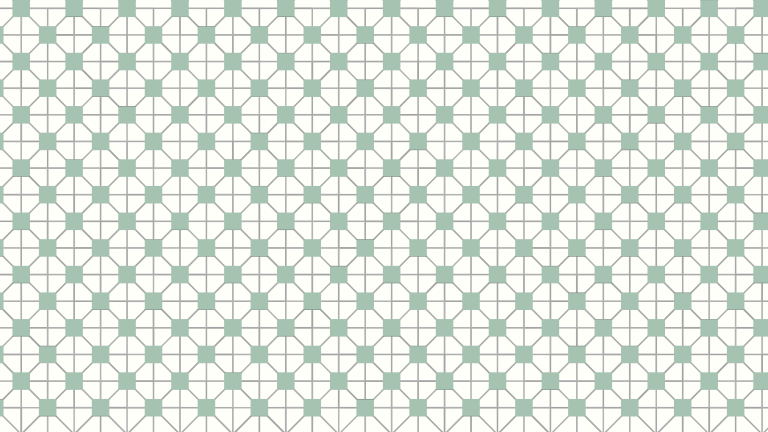
This pattern is drawn by a Shadertoy shader. Its source:

```glsl
// Green square tiles joined by diagonal and straight grey grout on off-white octagons.

// Lengths are fractions of the canvas height.
const vec2  ORIGIN      = vec2(0.0491, 0.9808);  // centre of the top left square
const vec2  PITCH       = vec2(0.06125, 0.06164); // half repeat across and down
const float HALF_SQUARE = 0.0203;
const float GROUT_WIDTH = 0.0038;
const float WIDTH_WEAR  = 0.25;   // relative change of width between joints
const float SHADE_WEAR  = 0.07;   // change of grey between joints
const float RIM_WIDTH   = 0.0016;
const float RIM_CHANCE  = 0.4;
const float LAST_ROW    = -15.0;  // lowest row that holds squares

const vec3 WHITE = vec3(1.00, 1.00, 0.98);
const vec3 GREEN = vec3(0.65, 0.76, 0.69);
const vec3 GROUT = vec3(0.67, 0.67, 0.675);
const vec3 RIM   = vec3(0.50, 0.57, 0.53);

float hash(vec2 p) {
    vec3 q = fract(vec3(p.xyx) * 0.1031);
    q += dot(q, q.yzx + 33.33);
    return fract((q.x + q.y) * q.z);
}

// Coverage of a shape from its signed distance, over one pixel.
float fill(float dist) {
    return clamp(0.5 - dist * iResolution.y, 0.0, 1.0);
}

// Lays one joint over the colour; its id varies width and shade.
vec3 addJoint(vec3 colour, float dist, vec2 id) {
    float width = GROUT_WIDTH * (1.0 + WIDTH_WEAR * (hash(id) - 0.5));
    vec3 grey = GROUT + SHADE_WEAR * (hash(id + 71.0) - 0.5);
    return mix(colour, grey, fill(abs(dist) - 0.5 * width));
}

// Distance to the nearest of the diagonals that run through the squares.
float diagonalDistance(float sum) {
    float halfSum = 0.5 * sum;
    float unitDistance = 2.0 * (halfSum - round(halfSum));
    return unitDistance * PITCH.x * PITCH.y / length(PITCH);
}

void mainImage(out vec4 fragColor, in vec2 fragCoord) {
    vec2 grid = (fragCoord / iResolution.y - ORIGIN) / PITCH;
    vec2 cell = round(grid);
    vec2 local = (grid - cell) * PITCH;
    bool evenCell = mod(cell.x + cell.y, 2.0) < 0.5;
    vec3 colour = WHITE;

    // Diagonal joints
    vec2 corner = floor(grid);
    colour = addJoint(colour, diagonalDistance(grid.x + grid.y), corner + 200.0);
    colour = addJoint(colour, diagonalDistance(grid.x - grid.y), corner + 300.0);

    // Straight joints; the upright ones between squares stop at the top row
    colour = addJoint(colour, local.y, vec2(corner.x, cell.y) + 400.0);
    bool aboveTop = grid.y > 0.0 && mod(cell.x, 2.0) > 0.5;
    if (!aboveTop)
        colour = addJoint(colour, local.x, vec2(cell.x, corner.y) + 500.0);

    // Squares, some with a worn dark rim along the top or bottom
    if (evenCell && cell.y >= LAST_ROW) {
        float square = max(abs(local.x), abs(local.y)) - HALF_SQUARE;
        float side = hash(cell + 600.0) < 0.7 ? -1.0 : 1.0;
        float rim = fill(HALF_SQUARE - RIM_WIDTH - side * local.y);
        rim *= step(hash(cell + 700.0), RIM_CHANCE) * (0.4 + 0.6 * hash(cell + 800.0));
        colour = mix(colour, mix(GREEN, RIM, rim), fill(square));
    }

    fragColor = vec4(colour, 1.0);
}
```
